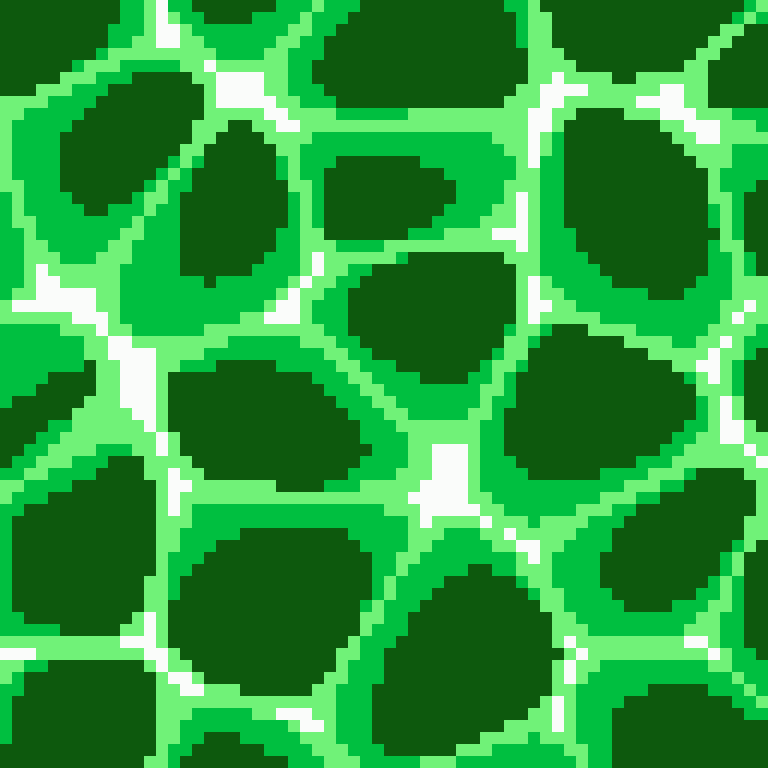
This texture is drawn by a WebGL 2 fragment shader. Its source:

```glsl
#version 300 es
precision highp float;

uniform vec2 u_resolution;
out vec4 fragColor;

vec2 hash2(vec2 p) {
    vec3 q = fract(vec3(p.xyx) * vec3(0.1031, 0.1030, 0.0973));
    q += dot(q, q.yzx + 33.33);
    return fract((q.xx + q.yz) * q.zy);
}

// Cellular walls, junctions and lopsided cores, one colour per block
vec3 cellColor(vec2 uv) {
    vec2 block = (floor(uv * 64.0) + 0.5) / 64.0;
    vec2 p = block * 3.8 + vec2(17.3, 41.6);
    vec2 base = floor(p);

    float nearest = 10.0;
    float crowd = 0.0;
    vec2 fromSeed = vec2(0.0);
    vec2 cellId = vec2(0.0);
    for (int y = -2; y <= 2; y++) {
        for (int x = -2; x <= 2; x++) {
            vec2 id = base + vec2(x, y);
            vec2 toPoint = p - id - mix(vec2(0.08), vec2(0.92), hash2(id));
            float d = length(toPoint);
            crowd += exp(-8.0 * d);
            if (d < nearest) {
                nearest = d;
                fromSeed = toPoint;
                cellId = id;
            }
        }
    }

    // About 1 inside a cell, 2 on a wall, 3 where walls meet
    float share = crowd * exp(8.0 * nearest);
    float depth = -log(max(share - 1.0, 1e-5)) / 8.0;

    // Each core leans towards its own side of the cell
    vec2 rnd = hash2(cellId + 71.7);
    float angle = 6.2832 * rnd.x;
    vec2 lean = vec2(cos(angle), sin(angle)) * mix(0.3, 0.6, rnd.y);
    float core = depth + dot(fromSeed, lean);

    vec3 color = core > 0.21 ? vec3(0.05, 0.35, 0.05) : vec3(0.0, 0.75, 0.25);
    if (share > 1.62) color = vec3(0.44, 0.95, 0.47);
    if (share > 2.3) color = vec3(0.98, 0.99, 0.98);
    return color;
}

void main() {
    // Four samples per pixel smooth the block edges
    vec3 color = vec3(0.0);
    for (int i = 0; i < 4; i++) {
        vec2 shift = vec2(i % 2, i / 2) * 0.5 - 0.25;
        color += cellColor((gl_FragCoord.xy + shift) / u_resolution.y);
    }
    fragColor = vec4(color / 4.0, 1.0);
}
```
